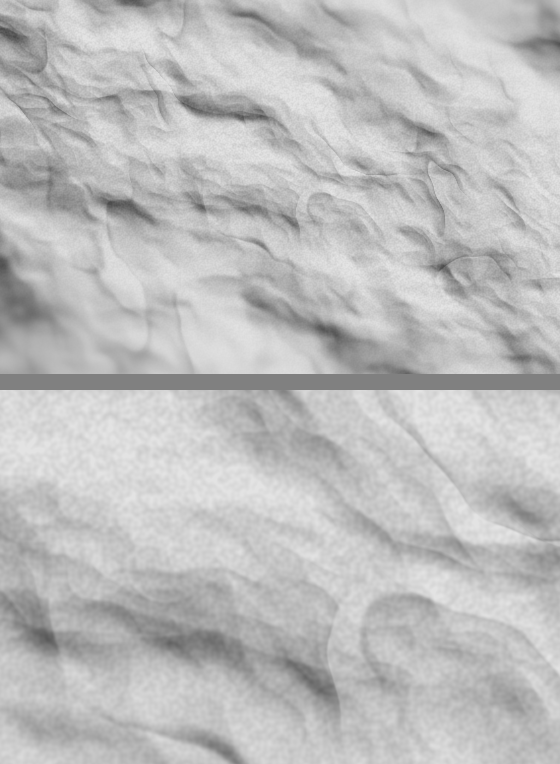
Top: the whole. Bottom: its middle third, enlarged.
Give the GLSL for this texture, as a WebGL 1 fragment shader.

```glsl
precision highp float;
uniform vec2 u_resolution;

vec2 gradient(vec2 cell) {
  vec3 h = fract(cell.xyx * vec3(0.1031, 0.1030, 0.0973));
  h += dot(h, h.yzx + 33.33);
  float angle = 6.2832 * fract((h.x + h.y) * h.z);
  return vec2(cos(angle), sin(angle));
}

float gradientNoise(vec2 p) {
  vec2 i = floor(p), f = p - i;
  vec2 w = f * f * f * (f * (f * 6.0 - 15.0) + 10.0);
  float a = dot(gradient(i), f);
  float b = dot(gradient(i + vec2(1, 0)), f - vec2(1, 0));
  float c = dot(gradient(i + vec2(0, 1)), f - vec2(0, 1));
  float d = dot(gradient(i + vec2(1, 1)), f - vec2(1, 1));
  return mix(mix(a, b, w.x), mix(c, d, w.x), w.y);
}

vec2 rotate(vec2 p, float angle) {
  float c = cos(angle), s = sin(angle);
  return vec2(c * p.x + s * p.y, c * p.y - s * p.x);
}

vec2 warp(vec2 p) {
  return p + 0.05 * vec2(gradientNoise(p * 4.0 + 7.3), gradientNoise(p * 4.0 + 31.7))
           + 0.012 * gradientNoise(p * 17.0 + 3.1);
}

// Stacked folds, each flat on one side of its crease and sloped on the other
float paperHeight(vec2 p, float blur) {
  p = warp(p);
  float height = 0.0, frequency = 3.2, weight = 1.3;
  float softness = mix(0.012, 0.12, blur);
  for (int i = 0; i < 5; i++) {
    float k = float(i);
    vec2 q = rotate(p, -0.65 + 0.45 * sin(k * 2.4));
    float n = gradientNoise(q * frequency * vec2(0.55, 1.0) + 17.3 * k + 4.7);
    height += weight / frequency * 0.5 * (n + sqrt(n * n + softness * softness));
    frequency *= 1.7;
    weight *= mix(0.76, 0.56, blur);
  }
  return height;
}

// Broken shadows with one crisp edge and one fading edge
float creaseShadow(vec2 p, float blur) {
  p = warp(p);
  float shadow = 0.0;
  float edge = mix(0.012, 0.11, blur);
  for (int i = 0; i < 4; i++) {
    float k = float(i);
    vec2 q = rotate(p, -0.45 - 0.17 * k);
    float n = gradientNoise(q * vec2(1.7, 3.6) * (1.0 + 0.4 * k) + 23.1 * k + 9.4);
    float presence = smoothstep(0.0, 0.4, gradientNoise(q * 3.6 + 41.0 + 13.0 * k));
    shadow += presence * smoothstep(-edge, edge, n) * exp(-max(n, 0.0) * mix(14.0, 8.0, blur));
  }
  return shadow;
}

void main() {
  vec2 p = gl_FragCoord.xy / u_resolution.y;

  // Sharp diagonal band, defocused toward the lower left and upper right
  float focus = p.y - 0.80 + 0.27 * p.x;
  float blur = smoothstep(0.1, 0.7, abs(focus + 0.03));

  // Slope along the light direction
  vec2 reach = mix(0.0015, 0.011, blur) * vec2(0.45, 0.89);
  float slope = (paperHeight(p + reach, blur) - paperHeight(p - reach, blur))
              / (2.0 * length(reach));

  float shade = 0.4 - 1.75 * slope + 2.4 * creaseShadow(p, blur);
  shade += 1.2 * (1.0 - smoothstep(0.0, 0.5, p.x));
  shade += 0.7 * gradientNoise(p * 2.3 + 5.0);

  // Highlights compress toward the paper white
  float tone = 0.88 - 0.1 * log(1.0 + exp(shade));

  // Fibre grain, visible only in focus
  float grain = gradientNoise(p * 190.0) + 0.7 * gradientNoise(rotate(p, 0.6) * vec2(70.0, 110.0));
  tone += 0.06 * grain * (1.0 - 0.9 * blur);

  gl_FragColor = vec4(vec3(clamp(tone, 0.3, 0.89)), 1.0);
}
```
